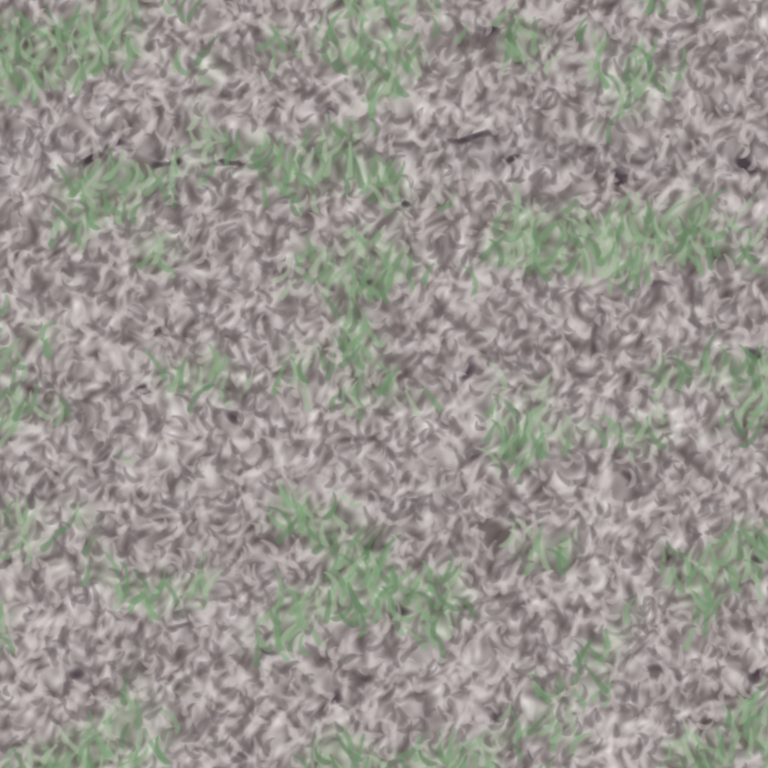
Give the GLSL for this texture, as a WebGL 1 fragment shader.

```glsl
precision highp float;
uniform vec2 u_resolution;

#define GRAIN_SCALE 46.0
#define CELL_SIZE 0.04
#define BLADE_LAYERS 6
#define BLADE_WIDTH 0.0031
#define EDGE_BLUR 0.0026
#define GRASS_ROWS 4.2
#define GRASS_AMOUNT 0.02
#define SOIL_CONTRAST 1.1

const vec3 SOIL = vec3(0.625, 0.590, 0.588);
const vec3 STRAW = vec3(0.80, 0.77, 0.755);
const vec3 SHADE = vec3(0.42, 0.385, 0.39);
const vec3 PIT = vec3(0.25, 0.21, 0.24);
const vec3 GRASS_DARK = vec3(0.37, 0.48, 0.36);
const vec3 GRASS_MID = vec3(0.48, 0.62, 0.46);
const vec3 GRASS_LIGHT = vec3(0.69, 0.75, 0.65);

vec3 hash3(vec2 p) {
  vec3 q = fract(vec3(p.xyx) * vec3(0.1031, 0.1030, 0.0973));
  q += dot(q, q.yxz + 33.33);
  return fract((q.xxy + q.yzz) * q.zyx);
}

float cornerSlope(vec2 cell, vec2 offset) {
  float a = 6.2832 * hash3(cell + 71.0).x;
  return dot(vec2(cos(a), sin(a)), offset);
}

// Gradient noise, centred on zero
float noise(vec2 p) {
  vec2 i = floor(p), f = fract(p);
  vec2 u = f * f * f * (f * (f * 6.0 - 15.0) + 10.0);
  vec2 e = vec2(1.0, 0.0);
  return mix(
    mix(cornerSlope(i, f), cornerSlope(i + e.xy, f - e.xy), u.x),
    mix(cornerSlope(i + e.yx, f - e.yx), cornerSlope(i + e.xx, f - e.xx), u.x), u.y);
}

// Grass tufts gathered in loose horizontal rows
float grassCover(vec2 p) {
  float row = cos(6.2832 * GRASS_ROWS * p.y + 2.0 * noise(p * 2.5 + 9.0));
  float tuft = noise(p * vec2(6.0, 8.5) + 3.7) + 0.35 * noise(p * 17.0);
  return smoothstep(0.02, 0.42, tuft + 0.17 * row + GRASS_AMOUNT);
}

vec3 soilColor(vec2 p) {
  vec2 warp = vec2(noise(p * 18.0), noise(p * 18.0 + 40.0)) * 0.02;
  vec2 q = p + warp;
  float tone = 0.26 * noise(q * GRAIN_SCALE)
             + 0.20 * noise(mat2(0.8, 0.6, -0.6, 0.8) * q * GRAIN_SCALE * vec2(2.0, 1.4))
             + 0.11 * noise(p * vec2(7.0, 12.0) + 20.0);
  vec3 color = SOIL + SOIL_CONTRAST * tone * vec3(0.97, 1.0, 0.99);

  // Small hollows, denser along one broken furrow
  float furrowY = p.y - 0.80 - 0.03 * noise(vec2(p.x * 4.0, 2.0));
  float furrow = exp(-furrowY * furrowY / 0.0006);
  float hollow = noise(q * vec2(24.0, 36.0) + 13.0) + 0.22 * furrow;
  color = mix(color, PIT, 0.85 * smoothstep(0.40, 0.64, hollow));
  return color * (1.0 - 0.08 * furrow);
}

// Coverage of a curved, tapered blade centred on the origin
float blade(vec2 p, float angle, float halfLength, float bend) {
  float c = cos(angle), s = sin(angle);
  p = mat2(c, -s, s, c) * p;
  float t = p.y / halfLength;
  p.x += bend * halfLength * t * t;
  float halfWidth = BLADE_WIDTH * (1.0 - 0.45 * clamp(t, -1.0, 1.0));
  float d = length(vec2(p.x, max(abs(p.y) - halfLength, 0.0))) - halfWidth;
  return 1.0 - smoothstep(-EDGE_BLUR, EDGE_BLUR, d);
}

vec3 addBlades(vec3 color, vec2 p, float layer) {
  vec2 grid = p / CELL_SIZE + layer * vec2(0.37, 0.61);
  for (int y = -1; y <= 1; y++) {
    for (int x = -1; x <= 1; x++) {
      vec2 cell = floor(grid) + vec2(float(x), float(y));
      vec3 place = hash3(cell + layer * 57.0 + 200.0);
      vec3 look = hash3(cell + layer * 83.0 + 500.0);
      vec2 offset = (grid - cell - 0.2 - 0.6 * place.xy) * CELL_SIZE;
      vec2 root = p - offset;
      bool isGrass = place.z < 0.9 * grassCover(root);

      // Living blades stand up; dead litter is short and more tilted
      float lean = (look.x - 0.5) * (isGrass ? 1.7 : 2.6);
      float size = isGrass ? mix(0.010, 0.022, look.y) : mix(0.004, 0.012, look.y);
      float cover = blade(offset, lean, size, (place.x - 0.5) * 0.8);

      vec3 green = look.z < 0.5 ? mix(GRASS_DARK, GRASS_MID, look.z * 2.0)
                                : mix(GRASS_MID, GRASS_LIGHT, look.z * 2.0 - 1.0);
      vec3 litter = look.z < 0.5 ? SHADE : STRAW;
      color = mix(color, isGrass ? green : litter, cover * (isGrass ? 0.62 : 0.48));
    }
  }
  return color;
}

void main() {
  vec2 p = gl_FragCoord.xy / u_resolution.y;
  vec3 color = soilColor(p);
  color *= mix(vec3(1.0), vec3(0.91, 0.98, 0.90), grassCover(p));
  for (int i = 0; i < BLADE_LAYERS; i++) {
    color = addBlades(color, p, float(i));
  }
  gl_FragColor = vec4(clamp(color, 0.0, 1.0), 1.0);
}
```
